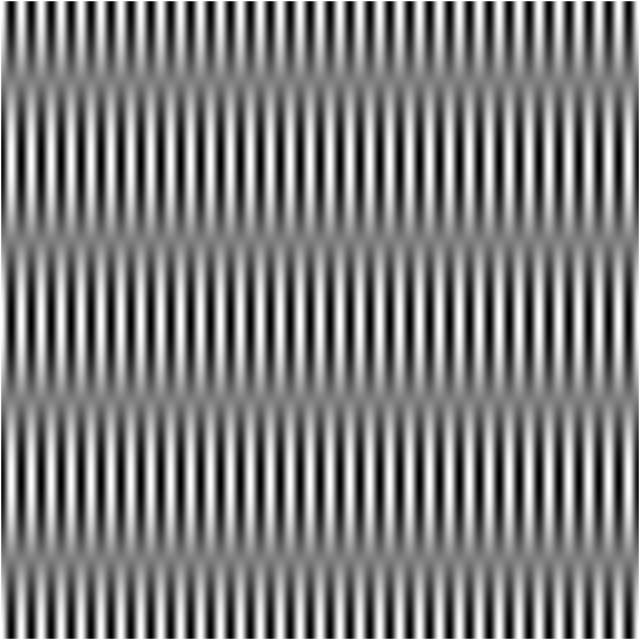
This pattern is drawn by a WebGL 2 fragment shader. Its source:

```glsl
#version 300 es
precision highp float;
// Beats of two fine sine gratings tilted by equal and opposite small angles.
// Their average gives vertical stripes whose contrast swells and fades in
// horizontal bands; the panel sits inside a hairline white margin.

uniform vec2 u_resolution;
out vec4 fragColor;

const float TAU = 6.2831853;
const float STRIPES_ACROSS = 32.0;  // light-dark pairs over the panel width
const float BEATS_UP = 2.0;         // full beat cycles over the panel height
const float MARGIN = 0.00195;       // hairline around the panel
const vec3 DARK = vec3(0.0);
const vec3 LIGHT = vec3(1.0);
const vec3 PAPER = vec3(1.0);

// Sine wave in -1..1; frequency counts the cycles along each panel axis.
float grating(vec2 position, vec2 frequency) {
    return cos(TAU * dot(position, frequency));
}

// Average of a grating and its mirror image.
float crossedGratings(vec2 position, vec2 frequency) {
    vec2 mirrored = vec2(frequency.x, -frequency.y);
    return 0.5 * (grating(position, frequency) + grating(position, mirrored));
}

// Maps a signed wave onto the tonal range.
vec3 waveTone(float wave, vec3 dark, vec3 light) {
    return mix(dark, light, 0.5 + 0.5 * wave);
}

// Smoothed coverage of the area lying inside the margin.
float panelCoverage(vec2 position, float margin, vec2 pixel) {
    vec2 edgeDistance = min(position, 1.0 - position) - margin;
    vec2 coverage = clamp(edgeDistance / pixel + 0.5, 0.0, 1.0);
    return coverage.x * coverage.y;
}

void main() {
    // Canvas units: 0 to 1 from the lower left corner.
    vec2 position = gl_FragCoord.xy / u_resolution;
    vec2 panelPosition = (position - MARGIN) / (1.0 - 2.0 * MARGIN);

    float wave = crossedGratings(panelPosition, vec2(STRIPES_ACROSS, BEATS_UP));
    vec3 stripes = waveTone(wave, DARK, LIGHT);
    float panel = panelCoverage(position, MARGIN, 1.0 / u_resolution);
    fragColor = vec4(mix(PAPER, stripes, panel), 1.0);
}
```
